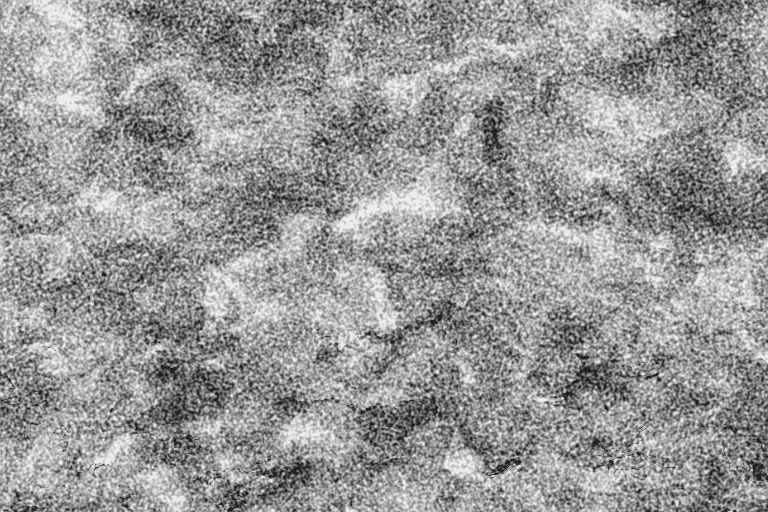
This texture is drawn by a Shadertoy shader. Its source:

```glsl
// Weathered grey stone: speckled grain, pale chips and dark cracked ledges.

float hash(vec2 c) {
    vec3 h = fract(c.xyx * 0.1031);
    h += dot(h, h.yzx + 33.33);
    return fract((h.x + h.y) * h.z);
}

mat2 rotation(float a) {
    return mat2(cos(a), -sin(a), sin(a), cos(a));
}

float cornerSlope(vec2 cell, vec2 offset) {
    float a = 6.2832 * hash(cell + 71.0);
    return dot(vec2(cos(a), sin(a)), offset);
}

float gradientNoise(vec2 p) {
    vec2 i = floor(p), f = p - i;
    vec2 u = f * f * f * (f * (f * 6.0 - 15.0) + 10.0);
    vec2 e = vec2(1.0, 0.0);
    return mix(mix(cornerSlope(i, f), cornerSlope(i + e, f - e), u.x),
               mix(cornerSlope(i + e.yx, f - e.yx), cornerSlope(i + 1.0, f - 1.0), u.x), u.y);
}

float fbm(vec2 p) {
    float sum = 0.0, amp = 0.5;
    for (int k = 0; k < 5; k++) {
        sum += amp * gradientNoise(p);
        p = rotation(0.3) * p * 2.03 + 13.7;
        amp *= 0.52;
    }
    return sum;
}

// Skewed slivers, one per cell, mostly lying flat or rising to the right
float chips(vec2 p, float seed) {
    vec2 cell = floor(p);
    float cover = 0.0;
    for (int y = -1; y <= 1; y++)
    for (int x = -1; x <= 1; x++) {
        vec2 id = cell + vec2(x, y);
        vec2 key = id + seed;
        vec2 jitter = vec2(hash(key), hash(key + 19.0)) - 0.5;
        vec2 d = rotation(0.3 + 2.2 * (hash(key + 37.0) - 0.5)) * (p - id - 0.5 - 0.7 * jitter);
        d.x += 0.6 * d.y;
        vec2 size = vec2(mix(0.15, 0.6, hash(key + 53.0)), mix(0.04, 0.2, hash(key + 83.0)));
        vec2 gap = abs(d) - size;
        float strength = smoothstep(0.25, 0.9, hash(key + 97.0));
        cover = max(cover, strength * smoothstep(0.06, -0.05, max(gap.x, gap.y)));
    }
    return cover;
}

// Soft band around a line segment
float streak(vec2 p, vec2 a, vec2 b, float width) {
    vec2 ab = b - a;
    float t = clamp(dot(p - a, ab) / dot(ab, ab), 0.0, 1.0);
    return smoothstep(width, 0.2 * width, length(p - a - ab * t));
}

void mainImage(out vec4 fragColor, in vec2 fragCoord) {
    vec2 p = fragCoord / iResolution.y;
    vec2 warped = p + 0.09 * vec2(fbm(p * 9.0), fbm(p * 9.0 + 31.0));

    // Broad mottling
    float tone = 0.59 + 0.62 * fbm(warped * vec2(4.0, 6.0) + 2.0);
    tone += 0.42 * fbm(warped * vec2(15.0, 24.0) + 5.0);

    // Pale chips and veins
    tone += 0.17 * chips(warped * 8.0, 3.0);
    tone += 0.13 * chips(warped * 17.0, 41.0);
    tone += 0.10 * streak(warped, vec2(0.75, 0.80), vec2(1.03, 0.93), 0.03);
    tone += 0.11 * streak(warped, vec2(0.48, 0.46), vec2(0.80, 0.64), 0.06);
    tone += 0.10 * streak(warped, vec2(1.00, 0.60), vec2(1.42, 0.38), 0.04);
    tone -= 0.13 * streak(warped, vec2(0.96, 0.90), vec2(1.00, 0.59), 0.025);

    // Ledges: a sharp dark rim fading into shade, strongest low down
    float low = smoothstep(0.48, 0.25, p.y + 0.3 * fbm(p * 3.0));
    float relief = fbm(warped * vec2(2.6, 8.0) + 3.0);
    float broken = smoothstep(-0.05, 0.10, fbm(p * vec2(5.0, 8.0) + 9.0));
    float shade = smoothstep(0.0, 0.025, relief) * exp(-9.0 * max(relief, 0.0));
    tone -= 0.30 * low * broken * shade;

    // Thin cracks
    float fineRelief = fbm(warped * vec2(4.0, 11.0) + 23.0);
    float fineBroken = smoothstep(0.02, 0.14, fbm(p * 6.0 + 47.0));
    tone -= 0.30 * mix(0.15, 1.0, low) * broken * smoothstep(0.018, 0.003, abs(relief));
    tone -= 0.28 * mix(0.35, 1.0, low) * fineBroken * smoothstep(0.018, 0.003, abs(fineRelief));

    // Mineral grain, calmer on the pale patches
    float grain = 0.34 * gradientNoise(p * 107.0) + 0.40 * gradientNoise(rotation(0.5) * p * 163.0);
    tone += grain * mix(1.2, 0.7, smoothstep(0.5, 0.82, tone));

    tone = clamp(tone, 0.12, 0.93);
    fragColor = vec4(tone * vec3(1.008, 0.998, 0.990), 1.0);
}
```
